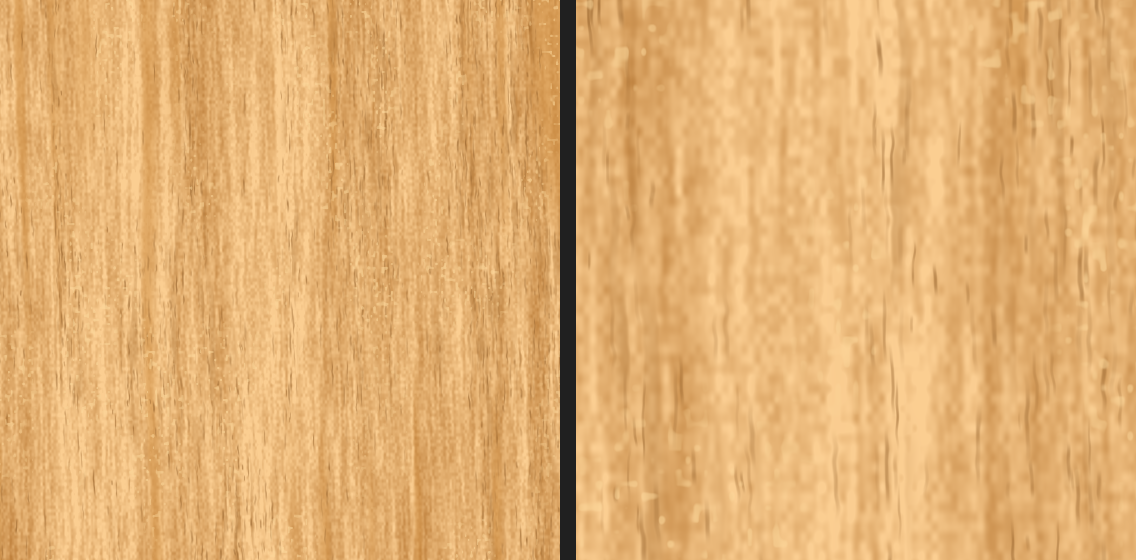
Left, the full canvas; right, a detail of the centre.
Reproduce this texture procedurally as a WebGL 2 fragment shader.

```glsl
#version 300 es
precision highp float;
// Pale golden wood veneer with upright grain, dark pores and tiny bright flecks.

#define LEAN 0.022
#define BASE_TONE 0.69
#define BAND_CONTRAST 0.56
#define FIBRE_CONTRAST 0.62
#define GRAIN_CONTRAST 0.52
#define PORE_GRID vec2(150.0, 24.0)
#define PORE_OPACITY 0.62
#define VEIN_OPACITY 0.42
#define FLECK_OPACITY 0.55
#define STREAK_OPACITY 0.55

uniform vec2 u_resolution;
out vec4 fragColor;

const vec3 DARK_WOOD = vec3(0.80, 0.57, 0.31);
const vec3 LIGHT_WOOD = vec3(0.955, 0.77, 0.53);
const vec3 STREAK_COLOR = vec3(0.79, 0.53, 0.23);
const vec3 PORE_COLOR = vec3(0.56, 0.36, 0.15);
const vec3 VEIN_COLOR = vec3(0.66, 0.44, 0.20);
const vec3 FLECK_COLOR = vec3(0.99, 0.85, 0.61);

float hash(vec2 p) {
    vec3 q = fract(vec3(p.xyx) * 0.1031);
    q += dot(q, q.yzx + 33.33);
    return fract((q.x + q.y) * q.z);
}

float noise(vec2 p) {
    vec2 i = floor(p);
    vec2 f = fract(p);
    f = f * f * (3.0 - 2.0 * f);
    float low = mix(hash(i), hash(i + vec2(1.0, 0.0)), f.x);
    float high = mix(hash(i + vec2(0.0, 1.0)), hash(i + vec2(1.0, 1.0)), f.x);
    return mix(low, high, f.y);
}

float signedNoise(vec2 p) {
    return noise(p) - 0.5;
}

// Leaning, gently wandering coordinates that follow the grain.
vec2 grainSpace(vec2 uv) {
    float wander = 0.012 * signedNoise(vec2(uv.x * 4.0, uv.y * 2.3) + 7.0);
    wander += 0.003 * signedNoise(vec2(uv.x * 40.0, uv.y * 30.0) + 19.0);
    wander += 0.0018 * signedNoise(vec2(uv.x * 90.0, uv.y * 110.0) + 31.0);
    return vec2(uv.x + LEAN * uv.y + wander, uv.y);
}

// Wood tone from 0 (dark) to 1 (light), from wide bands down to fine fibres.
float woodTone(vec2 g, vec2 uv) {
    float bands = signedNoise(g * vec2(8.0, 0.6) + 3.0);
    bands += 0.9 * signedNoise(g * vec2(27.0, 1.3) + 41.0);
    bands += 0.6 * signedNoise(g * vec2(58.0, 2.2) + 67.0);
    float fibres = 0.7 * signedNoise(g * vec2(105.0, 5.0) + 11.0);
    fibres += signedNoise(g * vec2(215.0, 16.0) + 23.0);
    float grain = signedNoise(uv * vec2(256.0, 170.0) + 57.0);
    return BASE_TONE + BAND_CONTRAST * bands + FIBRE_CONTRAST * fibres
        + GRAIN_CONTRAST * grain;
}

// Share of dark marks, high in narrow upright bands.
float crowding(vec2 g) {
    float crowd = 0.6 * noise(g * vec2(34.0, 2.4) + 71.0) + 0.4 * noise(g * vec2(9.0, 1.2) + 17.0);
    return smoothstep(0.36, 0.8, crowd);
}

// Thin tapered dashes, crowded into some bands and rare in others.
float pores(vec2 g, float pixel) {
    float cover = 0.0;
    float column = floor(g.x * PORE_GRID.x);
    for (int dx = -1; dx <= 1; dx++) {
        float x = column + float(dx);
        float stagger = hash(vec2(x, 91.0));
        float row = floor(g.y * PORE_GRID.y + stagger);
        for (int dy = -1; dy <= 1; dy++) {
            vec2 cell = vec2(x, row + float(dy));
            vec2 jitter = vec2(hash(cell + 5.0), hash(cell + 37.0));
            vec2 center = (cell + jitter - vec2(0.0, stagger)) / PORE_GRID;
            float present = step(hash(cell + 63.0), mix(0.05, 0.85, crowding(center)));
            float halfLength = mix(0.006, 0.03, hash(cell + 83.0));
            float halfWidth = mix(0.0008, 0.0019, hash(cell + 127.0));
            vec2 d = abs(g - center);
            float taper = 1.0 - smoothstep(0.3, 1.0, d.y / halfLength);
            float across = 1.0 - smoothstep(0.2 * halfWidth, halfWidth + 0.6 * pixel, d.x);
            float strength = mix(0.25, 1.0, hash(cell + 151.0));
            cover = max(cover, present * strength * taper * across);
        }
    }
    return cover * mix(0.4, 1.0, noise(g * vec2(260.0, 110.0)));
}

// Small uneven glints gathered in loose upright patches.
float flecks(vec2 uv) {
    float patches = smoothstep(0.35, 0.85, noise(uv * vec2(22.0, 6.0) + 13.0));
    return patches * smoothstep(0.7, 0.92, noise(uv * vec2(190.0, 140.0) + 47.0));
}

void main() {
    float side = min(u_resolution.x, u_resolution.y);
    vec2 uv = gl_FragCoord.xy / side;
    vec2 g = grainSpace(uv);

    // Shade the base, a little deeper toward the borders.
    vec2 border = abs(gl_FragCoord.xy / u_resolution - 0.5) * 2.0;
    float tone = woodTone(g, uv) - 0.2 * dot(pow(border, vec2(6.0)), vec2(1.0, 0.5));
    vec3 color = mix(DARK_WOOD, LIGHT_WOOD, clamp(tone, -0.3, 1.18));

    // Add warm streaks, soft veins, pores and flecks.
    float streak = smoothstep(0.68, 0.95, noise(g * vec2(36.0, 1.1) + 101.0));
    float vein = smoothstep(0.5, 0.95, noise(g * vec2(170.0, 13.0) + 131.0));
    color = mix(color, STREAK_COLOR, STREAK_OPACITY * streak);
    color = mix(color, VEIN_COLOR, VEIN_OPACITY * vein * crowding(g));
    color = mix(color, PORE_COLOR, PORE_OPACITY * pores(g, 1.0 / side));
    color = mix(color, FLECK_COLOR, FLECK_OPACITY * flecks(uv));
    fragColor = vec4(color, 1.0);
}
```
